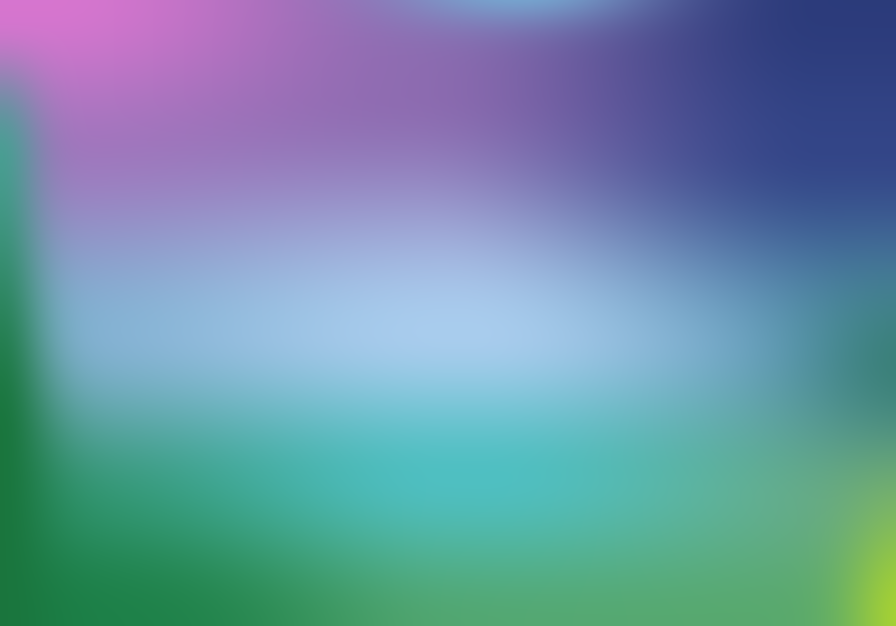
This background is drawn by a WebGL 2 fragment shader. Its source:

```glsl
#version 300 es
precision highp float;

uniform vec2 u_resolution;
out vec4 fragColor;

// Soft elliptical falloff, 1 at the centre.
float glow(vec2 p, vec2 centre, vec2 radius) {
    vec2 d = (p - centre) / radius;
    return exp(-dot(d, d));
}

// Green, teal, sky and violet bands of the middle.
vec3 middleRamp(float y) {
    vec3 c = mix(vec3(0.33, 0.66, 0.45), vec3(0.31, 0.75, 0.76), smoothstep(0.0, 0.24, y));
    c = mix(c, vec3(0.66, 0.80, 0.93), smoothstep(0.24, 0.47, y));
    return mix(c, vec3(0.55, 0.42, 0.69), smoothstep(0.47, 0.85, y));
}

// Deep green rising through pale blue and violet to pink.
vec3 leftRamp(float y) {
    vec3 c = mix(vec3(0.11, 0.50, 0.28), vec3(0.20, 0.59, 0.45), smoothstep(0.0, 0.22, y));
    c = mix(c, vec3(0.51, 0.69, 0.82), smoothstep(0.18, 0.47, y));
    c = mix(c, vec3(0.63, 0.46, 0.74), smoothstep(0.47, 0.79, y));
    return mix(c, vec3(0.84, 0.46, 0.81), smoothstep(0.74, 1.0, y));
}

// Sage green rising through steel blue to navy.
vec3 rightRamp(float y) {
    vec3 c = mix(vec3(0.35, 0.66, 0.42), vec3(0.41, 0.66, 0.50), smoothstep(0.0, 0.22, y));
    c = mix(c, vec3(0.33, 0.57, 0.69), smoothstep(0.20, 0.46, y));
    c = mix(c, vec3(0.20, 0.27, 0.53), smoothstep(0.43, 0.77, y));
    return mix(c, vec3(0.17, 0.23, 0.48), smoothstep(0.75, 1.0, y));
}

void main() {
    vec2 p = gl_FragCoord.xy / u_resolution;

    // Blend the three ramps; the right one retreats in the lower half.
    float lower = 1.0 - smoothstep(0.40, 0.75, p.y);
    float leftWeight = 1.0 - smoothstep(0.05, 0.50, p.x);
    float rightWeight = smoothstep(0.45 + 0.08 * lower, 0.92 + 0.10 * lower, p.x);
    vec3 color = mix(middleRamp(p.y), leftRamp(p.y), leftWeight);
    color = mix(color, rightRamp(p.y), rightWeight);

    // Light along the top and shade in the lower left corner.
    color = mix(color, vec3(0.46, 0.68, 0.83), 0.95 * glow(p, vec2(0.58, 1.02), vec2(0.14, 0.06)));
    color = mix(color, vec3(0.11, 0.50, 0.28), 0.75 * glow(p, vec2(0.15, -0.02), vec2(0.22, 0.16)));

    // Narrow green rim on the left, fading into the pink corner.
    vec3 rim = mix(vec3(0.10, 0.46, 0.24), vec3(0.29, 0.62, 0.58), smoothstep(0.30, 0.80, p.y));
    float rimWidth = mix(0.065, 0.045, smoothstep(0.2, 0.7, p.y));
    float rimFade = 1.0 - smoothstep(0.74, 0.97, p.y);
    color = mix(color, rim, rimFade * exp(-pow(p.x / rimWidth, 2.0)));

    // Dark green and lime on the right edge.
    color = mix(color, vec3(0.20, 0.48, 0.42), 0.8 * glow(p, vec2(1.02, 0.42), vec2(0.12, 0.14)));
    color = mix(color, vec3(0.65, 0.82, 0.20), glow(p, vec2(1.01, 0.01), vec2(0.065, 0.17)));

    fragColor = vec4(color, 1.0);
}
```
